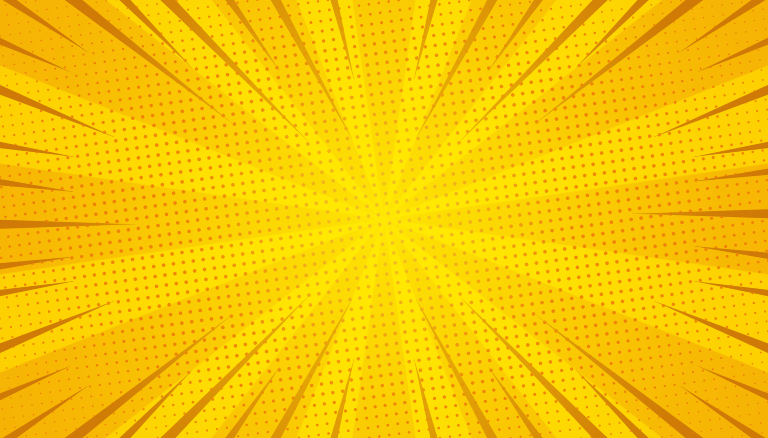
This background is drawn by a WebGL 2 fragment shader. Its source:

```glsl
#version 300 es
precision highp float;

uniform vec2 u_resolution;
out vec4 fragColor;

// Tip (xy) and edge anchor (zw) of each spike in one quadrant
const vec4 SPIKES[12] = vec4[12](
    vec4(.068, .317, .114, .5), vec4(.073, .183, .247, .5),
    vec4(.237, .336, .352, .5), vec4(.174, .178, .493, .5),
    vec4(.438, .345, .591, .5), vec4(.347, .219, .708, .5),
    vec4(.676, .381, .854, .5), vec4(.717, .336, .877, .406),
    vec4(.616, .187, .877, .295), vec4(.708, .142, .877, .169),
    vec4(.708, .074, .877, .096), vec4(.568, .0, .877, .0));

// Signed distance to a wedge that widens from its tip
float spikeDistance(vec2 p, vec4 spike) {
    vec2 axis = normalize(spike.zw - spike.xy);
    vec2 d = p - spike.xy;
    float along = dot(d, axis);
    float across = abs(d.x * axis.y - d.y * axis.x);
    float slope = mix(.042, .027, smoothstep(.2, .4, length(spike.zw - spike.xy)));
    return max(across - slope * along, -along);
}

// Twelve alternating sectors, dark ones centred on multiples of 30 degrees
float darkRays(vec2 p, float pixel) {
    float sector = radians(30.0);
    float angle = abs(mod(atan(p.y, p.x) + .5 * sector, sector) - .5 * sector);
    float edge = (angle - radians(8.2)) * length(p);
    return 1.0 - smoothstep(-pixel, pixel, edge);
}

// Tilted halftone grid with dots shrinking toward the border
float halftone(vec2 p, float spread, float pixel) {
    float c = cos(.14), s = sin(.14);
    vec2 grid = mat2(c, -s, s, c) * p / .0228;
    float d = length(fract(grid) - .5) * .0228;
    float radius = .0041 * mix(1.0, .4, smoothstep(.7, 1.3, spread));
    return 1.0 - smoothstep(radius - .6 * pixel, radius + .6 * pixel, d);
}

void main() {
    float pixel = 1.0 / u_resolution.y;
    vec2 p = (gl_FragCoord.xy - .5 * u_resolution) * pixel;
    float radius = length(p);
    float spread = length(p / vec2(.877, .5));

    // Sunburst warming toward the corners
    float warmth = smoothstep(.05, 1.05, radius);
    vec3 brightRay = mix(vec3(1.0, .91, .005), vec3(.99, .81, .01), warmth);
    vec3 darkRay = mix(vec3(.99, .865, .01), vec3(.965, .70, .015), warmth);
    vec3 color = mix(brightRay, darkRay, darkRays(p, pixel));

    // Soft glow at the centre
    color = mix(color, vec3(1.0, .92, .02), .6 * exp(-radius * radius * 120.0));

    // Spikes mirrored across both axes, with the side ones slightly offset
    vec2 q = p;
    if (abs(q.y) < .12) q.y -= .012 * sign(q.x);
    q = abs(q);
    float nearest = 1.0;
    for (int i = 0; i < 12; i++) {
        nearest = min(nearest, spikeDistance(q, SPIKES[i]));
    }
    float spikeMask = 1.0 - smoothstep(-.6 * pixel, .6 * pixel, nearest);
    vec3 spikeColor = mix(vec3(.90, .66, .02), vec3(.81, .48, .025),
                          smoothstep(.3, .85, radius));
    color = mix(color, spikeColor, spikeMask);

    // Dots, pale in the middle and deep orange outside
    vec3 dotColor = mix(vec3(.95, .73, .14), vec3(.93, .47, .04),
                        smoothstep(.03, .5, radius));
    float dots = halftone(p, spread, pixel) * mix(.85, .3, spikeMask);
    color = mix(color, dotColor, dots);

    fragColor = vec4(color, 1.0);
}
```
